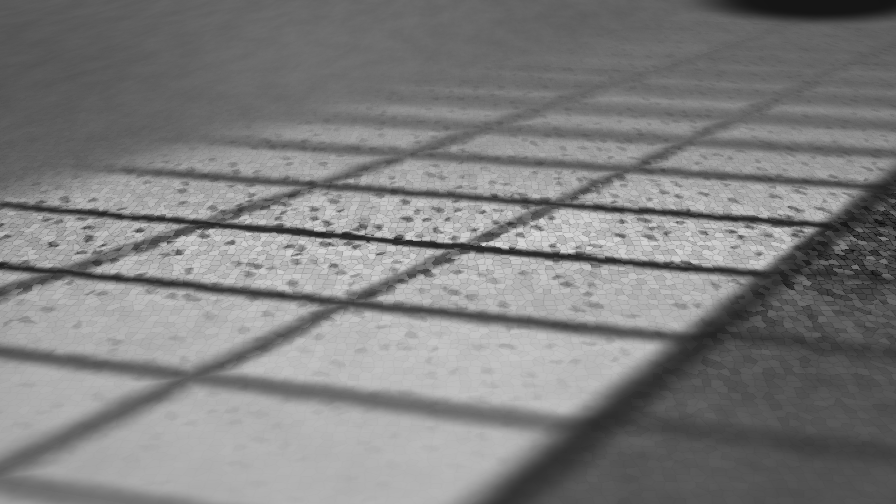
A Shadertoy shader for this texture:

```glsl
// Pale square paving seen at a low angle with a shallow depth of field.
// Two vanishing points turn the canvas into a slab grid; joints are line
// distances softened by a lens blur, and grit is cellular noise kept near focus.

// Perspective, in canvas heights with the origin at the lower left
const float HORIZON = 1.294;
const float VANISH_RIGHT = 2.569;
const float VANISH_LEFT = -7.639;
const vec2 GRID_ORIGIN = vec2(-2.095, 10.9);
const vec2 GRID_STEP = vec2(0.833, 1.6);

// Lens
const float FOCUS_DEPTH = 0.7685;
const float BLUR_RATE = 0.065;
const float MIN_BLUR = 0.0033;
const float GRIT_BLUR = 0.0075;

// Joint half widths, relative to depth
const float LONG_JOINT = 0.014;
const float CROSS_JOINT = 0.0085;
const float KERB_JOINT = 0.031;

// Tones
const float STONE_NEAR = 0.71;
const float STONE_FAR = 0.46;
const float ASPHALT = 0.405;
const float DARK_SLAB = 0.345;
const float JOINT_TONE = 0.10;
const float KERB_TONE = 0.15;

vec2 hash2(vec2 p) {
    vec3 q = fract(vec3(p.xyx) * vec3(0.1031, 0.1030, 0.0973));
    q += dot(q, q.yzx + 33.33);
    return fract((q.xx + q.yz) * q.zy);
}

// x: distance to the nearest seed, y: gap to the second, z: cell tone
vec3 cells(vec2 p) {
    vec2 base = floor(p);
    float nearest = 9.0, second = 9.0, tone = 0.0;
    for (int j = -1; j <= 1; j++)
    for (int i = -1; i <= 1; i++) {
        vec2 id = base + vec2(i, j);
        float d = length(id + 0.15 + 0.7 * hash2(id) - p);
        if (d < nearest) {
            second = nearest;
            nearest = d;
            tone = hash2(id + 57.0).x;
        } else second = min(second, d);
    }
    return vec3(nearest, second - nearest, tone);
}

float waves(vec2 p) {
    float sum = 0.0, amp = 0.5;
    for (int i = 0; i < 4; i++) {
        sum += amp * sin(p.x + 1.7 * sin(p.y * 0.8)) * sin(p.y + 1.3 * sin(p.x * 0.7));
        p = mat2(1.5, 1.1, -1.1, 1.5) * p + 2.3;
        amp *= 0.6;
    }
    return sum;
}

// Coverage of a line of given half width after blurring
float blurredLine(float d, float halfWidth, float blur) {
    return smoothstep(-blur, blur, d + halfWidth) - smoothstep(-blur, blur, d - halfWidth);
}

void mainImage(out vec4 fragColor, in vec2 fragCoord) {
    vec2 p = fragCoord / iResolution.y;
    float depth = HORIZON - p.y;

    // Slab grid and the canvas length of one unit of each ray slope
    vec2 slope = (p.x - vec2(VANISH_RIGHT, VANISH_LEFT)) / depth;
    vec2 grid = (slope - GRID_ORIGIN) / GRID_STEP;
    vec2 toCanvas = GRID_STEP * depth / sqrt(1.0 + slope * slope);

    float defocus = BLUR_RATE * abs(depth - FOCUS_DEPTH);
    float blur = MIN_BLUR + defocus;
    float sharp = 1.0 / (1.0 + pow(defocus / GRIT_BLUR, 2.0));

    // Upright grit that shrinks with distance
    vec2 gritPos = vec2((p.x - 0.93) / depth * 48.0, log(depth) * 85.0);
    vec3 pebble = cells(gritPos);
    vec3 pit = cells(gritPos * vec2(0.42, 0.5) + 0.35 * waves(gritPos * 0.8));
    float mottle = waves(gritPos * 0.33);
    float pitMask = smoothstep(0.42, 0.12, pit.x) * smoothstep(0.5, 0.72, pit.z);
    float crack = 1.0 - smoothstep(0.0, 0.22, pebble.y);
    float rough = depth * (0.003 * waves(gritPos * 0.5) + 0.005 * sharp * (pebble.z - 0.5));

    // Region masks
    float kerbSide = (grid.x - 1.0) * toCanvas.x + rough;
    float isDark = smoothstep(-blur, blur, kerbSide - 0.025 * depth);
    float asphaltSide = (-1.98 - grid.x) * toCanvas.x + rough;
    float isAsphalt = smoothstep(-0.035 - blur, 0.03 + blur, asphaltSide);

    // Pale stone
    float stone = mix(STONE_FAR, STONE_NEAR, smoothstep(0.3, 0.78, depth));
    stone += 0.04 * (hash2(floor(grid) + 40.0).x - 0.5) + 0.018 * mottle;
    stone += sharp * (0.15 * (pebble.z - 0.5) - 0.11 * crack - 0.30 * pitMask + 0.02);

    // Dark slabs and distant asphalt
    float slab = DARK_SLAB + 0.03 * mottle;
    slab += sharp * (0.34 * (pebble.z - 0.5) - 0.14 * crack - 0.12 * pitMask);
    float asphalt = ASPHALT + 0.03 * sin(p.x * 5.0 - 1.8) * sin(p.y * 9.0) + 0.02 * mottle;
    asphalt += 0.5 * sharp * (0.16 * (pebble.z - 0.5) - 0.1 * crack);
    float tone = mix(mix(stone, slab, isDark), asphalt, isAsphalt);

    // Joints along and across the paving
    float row = grid.y - 0.1 * isDark;
    float crossDist = (row - round(row)) * toCanvas.y + rough;
    float crossJoint = blurredLine(crossDist, CROSS_JOINT * depth, blur);
    crossJoint *= mix(0.9, 0.5, isDark) * (1.0 - isAsphalt);
    float longDist = (grid.x - clamp(round(grid.x), -1.0, 0.0)) * toCanvas.x + 1.6 * rough;
    float longJoint = 0.68 * blurredLine(longDist, LONG_JOINT * depth, blur);
    longJoint *= 1.0 - 0.45 * sharp * pebble.z;
    float kerb = blurredLine(kerbSide - 0.028 * depth, KERB_JOINT * depth, blur + 0.008);
    tone = mix(tone, JOINT_TONE, max(crossJoint, longJoint));
    tone = mix(tone, KERB_TONE + 0.16 * sharp * (pebble.z - 0.4), 0.85 * kerb);

    // Far shadow at the top right, then corner falloff
    float shadow = length((p - vec2(1.63, 1.0)) / vec2(0.24, 0.045));
    tone = mix(tone, 0.09, 1.0 - smoothstep(0.55, 1.25, shadow));
    vec2 fromCentre = p - vec2(0.89, 0.5);
    tone *= 1.02 - 0.13 * dot(fromCentre, fromCentre);

    fragColor = vec4(vec3(clamp(tone, 0.0, 1.0)), 1.0);
}
```
